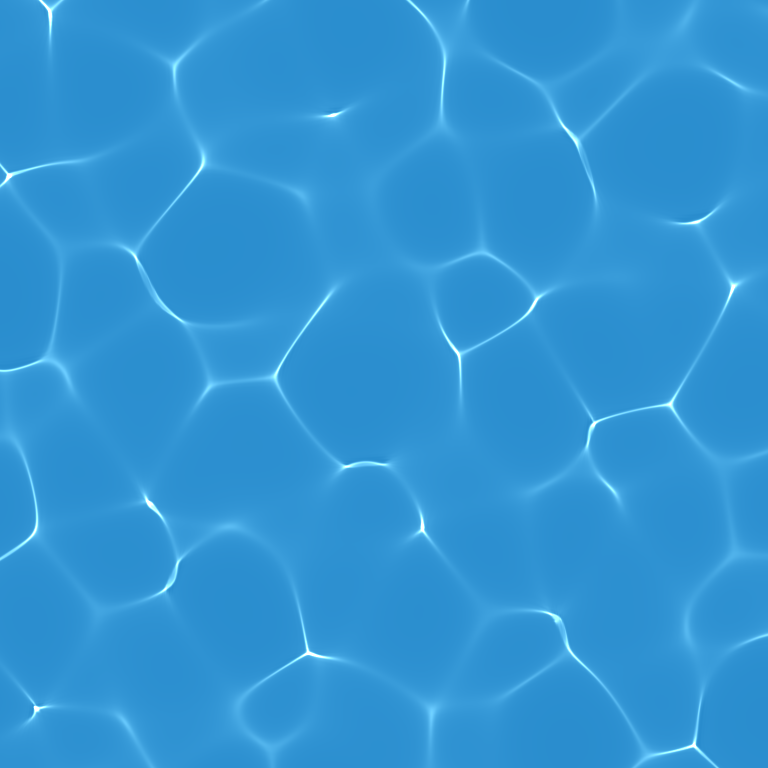
Write a three.js fragment shader that draws this texture.

```glsl
varying vec2 vUv;

const float TAU = 6.2831853;
const float MIN_FREQ = 4.0;      // ripples across the canvas
const float MAX_FREQ = 10.0;
const float BENDING = 0.315;     // focusing strength of each ripple
const float CELL = 0.0105;       // spacing of the light beams
const float BEAM_RADIUS = 0.6;   // in cells
const float BLUR = 0.0009;       // softness of the light lines
const vec3 DEEP_WATER = vec3(0.157, 0.547, 0.803);
const vec3 LIGHT_TINT = vec3(0.038, 0.037, 0.029);

// Four water waves, advanced in steps of one cell by rotation
struct Ripples {
  vec4 kx, ky, phase;
  vec4 pushX, pushY, bendXX, bendXY, bendYY;
  vec4 cosine, sine, stepCos, stepSin;
};

Ripples makeRipples(float first) {
  Ripples r;
  vec4 n = first + vec4(0.0, 1.0, 2.0, 3.0);
  vec4 angle = 0.5 * TAU * fract(n * 0.569840);
  vec4 k = TAU * mix(vec4(MIN_FREQ), vec4(MAX_FREQ), fract(n * 0.754878));
  r.kx = k * cos(angle);
  r.ky = k * sin(angle);
  r.phase = TAU * fract(n * n * 0.3719 + n * 0.137);
  r.pushX = BENDING * r.kx / (k * k);
  r.pushY = BENDING * r.ky / (k * k);
  r.bendXX = r.pushX * r.kx;
  r.bendXY = r.pushX * r.ky;
  r.bendYY = r.pushY * r.ky;
  r.stepCos = cos(r.kx * CELL);
  r.stepSin = sin(r.kx * CELL);
  return r;
}

void startRow(inout Ripples r, vec2 p) {
  vec4 theta = r.kx * p.x + r.ky * p.y + r.phase;
  r.cosine = cos(theta);
  r.sine = sin(theta);
}

void stepRight(inout Ripples r) {
  vec4 c = r.cosine * r.stepCos - r.sine * r.stepSin;
  r.sine = r.sine * r.stepCos + r.cosine * r.stepSin;
  r.cosine = c;
}

// Sideways shift of a refracted ray and its derivatives (xx, xy, yy)
vec2 rayShift(Ripples r) {
  return -vec2(dot(r.pushX, r.sine), dot(r.pushY, r.sine));
}

vec3 rayStrain(Ripples r) {
  return -vec3(dot(r.bendXX, r.cosine), dot(r.bendXY, r.cosine), dot(r.bendYY, r.cosine));
}

vec2 shiftAt(Ripples r, vec2 p) {
  vec4 s = sin(r.kx * p.x + r.ky * p.y + r.phase);
  return -vec2(dot(r.pushX, s), dot(r.pushY, s));
}

// Light of one beam: a Gaussian stretched by the lens of the surface
float beamLight(vec2 d, vec3 j) {
  float r2 = BEAM_RADIUS * BEAM_RADIUS;
  float e2 = BLUR * BLUR / (CELL * CELL);
  float jacobian = j.x * j.z - j.y * j.y;
  float xx = r2 * (j.x * j.x + j.y * j.y) + e2;
  float xy = r2 * j.y * (j.x + j.z);
  float yy = r2 * (j.y * j.y + j.z * j.z) + e2;
  float det = r2 * r2 * jacobian * jacobian + e2 * (xx + yy - e2);
  float dist2 = (yy * d.x * d.x - 2.0 * xy * d.x * d.y + xx * d.y * d.y) / det;
  return exp(-0.5 * dist2) / (TAU * sqrt(det));
}

void main() {
  Ripples a = makeRipples(1.0);
  Ripples b = makeRipples(5.0);
  Ripples c = makeRipples(9.0);

  // Surface point whose ray lands close to this floor point
  vec2 center = vUv;
  for (int i = 0; i < 3; i++) {
    vec2 shift = shiftAt(a, center) + shiftAt(b, center) + shiftAt(c, center);
    center -= 0.6 * (center + shift - vUv);
  }

  // Gather the beams of the surrounding surface lattice
  vec2 corner = floor(center / CELL) - 2.0;
  float light = 0.0;
  for (int y = 0; y < 6; y++) {
    vec2 cell = corner + vec2(0.0, float(y));
    startRow(a, cell * CELL);
    startRow(b, cell * CELL);
    startRow(c, cell * CELL);
    for (int x = 0; x < 6; x++) {
      vec2 shift = rayShift(a) + rayShift(b) + rayShift(c);
      vec3 lens = vec3(1.0, 0.0, 1.0) + rayStrain(a) + rayStrain(b) + rayStrain(c);
      vec2 fade = 1.0 - smoothstep(2.0, 3.0, abs(cell - center / CELL));
      light += fade.x * fade.y * beamLight((vUv - shift) / CELL - cell, lens);
      stepRight(a);
      stepRight(b);
      stepRight(c);
      cell.x += 1.0;
    }
  }

  gl_FragColor = vec4(min(DEEP_WATER + LIGHT_TINT * light, 1.0), 1.0);
}
```
